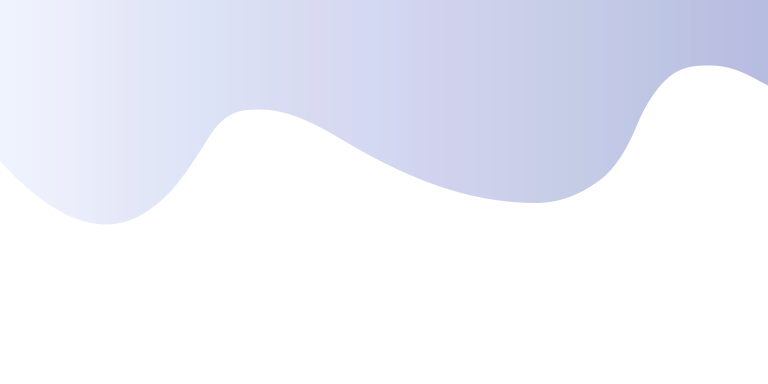
Give the GLSL for this background, as a WebGL 2 fragment shader.

```glsl
#version 300 es
precision highp float;
// Pale lavender wave hanging from the top edge over a white ground.

uniform vec2 u_resolution;
out vec4 fragColor;

const vec3 GROUND = vec3(1.0);
const float ASPECT = 2.0;         // canvas width in units of its height
const float BAND_COUNT = 50.0;    // vertical strips across the gradient
const float BAND_STRENGTH = 0.75; // 0 = smooth gradient, 1 = flat strips
const float TINT_AMOUNT = 0.007;  // colour variation between strips

// Wave edge knots: x, y, slope
const int KNOTS = 14;
const vec3 EDGE[KNOTS] = vec3[](
    vec3(0.0, 0.5807, -1.1), vec3(0.2786, 0.4154, 0.0),
    vec3(0.4297, 0.487, 0.95), vec3(0.5443, 0.6432, 1.6),
    vec3(0.6771, 0.7148, 0.0), vec3(0.8854, 0.6393, -0.6),
    vec3(1.1198, 0.5234, -0.37), vec3(1.3958, 0.4714, 0.0),
    vec3(1.5625, 0.5313, 0.75), vec3(1.6589, 0.6745, 2.4),
    vec3(1.7188, 0.776, 1.2), vec3(1.849, 0.8294, 0.0),
    vec3(1.9271, 0.8138, -0.4), vec3(2.0, 0.7773, -0.5));

// Evenly spaced gradient stops, left to right
const int STOPS = 13;
const vec3 TINTS[STOPS] = vec3[](
    vec3(0.940, 0.953, 1.000), vec3(0.926, 0.934, 0.984),
    vec3(0.898, 0.906, 0.972), vec3(0.871, 0.894, 0.968),
    vec3(0.851, 0.875, 0.953), vec3(0.847, 0.852, 0.945),
    vec3(0.828, 0.847, 0.948), vec3(0.816, 0.824, 0.930),
    vec3(0.798, 0.812, 0.917), vec3(0.769, 0.800, 0.902),
    vec3(0.753, 0.780, 0.898), vec3(0.733, 0.757, 0.886),
    vec3(0.716, 0.737, 0.878));

float hash(float n) {
    return fract(sin(n * 127.1) * 43758.5453);
}

// Cubic Hermite curve between two knots
float hermite(vec3 a, vec3 b, float x) {
    float span = b.x - a.x;
    float t = clamp((x - a.x) / span, 0.0, 1.0);
    float s = 1.0 - t;
    return s * s * ((1.0 + 2.0 * t) * a.y + t * span * a.z)
         + t * t * ((3.0 - 2.0 * t) * b.y - s * span * b.z);
}

float waveEdge(float x) {
    float y = EDGE[0].y;
    for (int i = 0; i < KNOTS - 1; i++) {
        if (x >= EDGE[i].x) y = hermite(EDGE[i], EDGE[i + 1], x);
    }
    return y;
}

vec3 gradient(float u) {
    float s = clamp(u, 0.0, 1.0) * float(STOPS - 1);
    int i = min(int(s), STOPS - 2);
    return mix(TINTS[i], TINTS[i + 1], s - float(i));
}

// Gradient partly flattened into strips, each leaning to blue or violet
vec3 bandedGradient(float u) {
    float band = floor(u * BAND_COUNT);
    float center = (band + 0.5) / BAND_COUNT;
    float lean = (hash(band) - 0.5) * TINT_AMOUNT;
    return gradient(mix(u, center, BAND_STRENGTH)) + lean * vec3(1.0, -1.0, 0.3);
}

void main() {
    vec2 uv = gl_FragCoord.xy / u_resolution;
    vec2 p = uv * vec2(ASPECT, 1.0);

    // Signed height above the edge, softened over one pixel
    float above = p.y - waveEdge(p.x);
    float softness = length(vec2(dFdx(above), dFdy(above)));
    float cover = clamp(above / softness + 0.5, 0.0, 1.0);

    fragColor = vec4(mix(GROUND, bandedGradient(uv.x), cover), 1.0);
}
```
